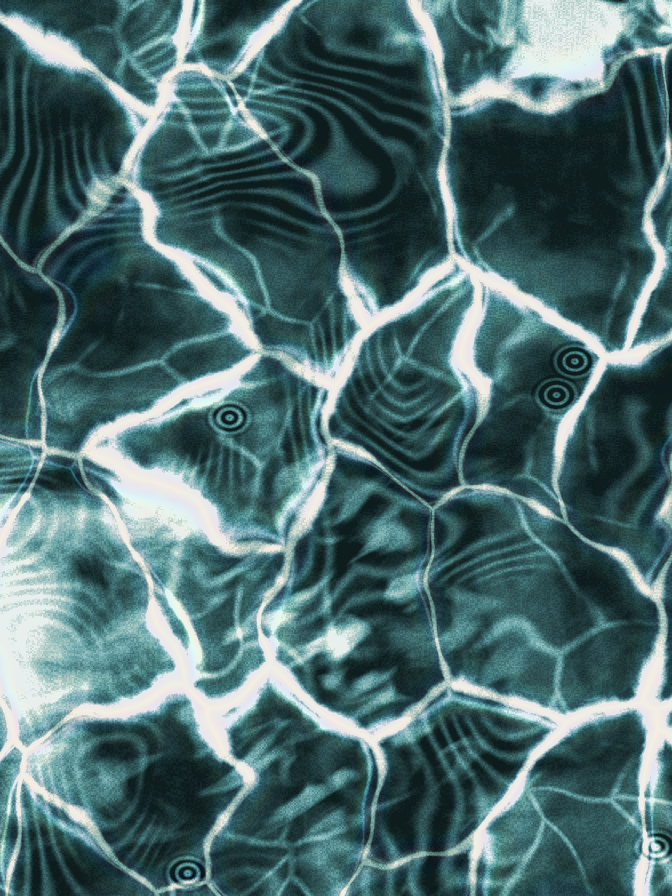
Give the GLSL for this texture, as a Shadertoy shader.

```glsl
// Sunlit caustic web and fine ripples on dark teal water, with milky glare

vec2 hash2(vec2 p) {
    return fract(sin(vec2(dot(p, vec2(127.1, 311.7)), dot(p, vec2(269.5, 183.3)))) * 43758.5);
}

// Layered, self-bending sines, centred on 0.5
float swell(vec2 p, int layers) {
    float sum = 0.0, amp = 0.5;
    p *= 2.6;
    for (int i = 0; i < layers; i++) {
        p = mat2(0.8, 0.6, -0.6, 0.8) * p;
        p += 0.45 * sin(p.yx * 1.3 + float(i) * 1.7 + 0.6);
        sum += amp * sin(p.x) * cos(p.y);
        p *= 1.8;
        amp *= 0.57;
    }
    return 0.5 + 0.55 * sum;
}

// Distance to the nearest border between cells
float cellEdge(vec2 p) {
    vec2 cell = floor(p), f = p - cell, nearest = vec2(0.0);
    float best = 9.0, edge = 9.0;
    for (int k = 0; k < 9; k++) {
        vec2 o = vec2(k % 3, k / 3) - 1.0;
        vec2 r = o + hash2(cell + o) - f;
        if (dot(r, r) < best) { best = dot(r, r); nearest = r; }
    }
    for (int k = 0; k < 25; k++) {
        vec2 o = vec2(k % 5, k / 5) - 2.0;
        vec2 r = o + hash2(cell + o) - f, gap = r - nearest;
        if (dot(gap, gap) > 1e-4) edge = min(edge, dot(0.5 * (r + nearest), normalize(gap)));
    }
    return edge;
}

float blob(vec2 uv, vec2 centre, vec2 size) {
    vec2 q = (uv - centre) / size;
    return exp(-dot(q, q));
}

vec3 waterRamp(float tone) {
    vec3 stops[6] = vec3[6](
        vec3(0.05, 0.11, 0.115), vec3(0.18, 0.32, 0.33), vec3(0.29, 0.51, 0.52),
        vec3(0.46, 0.68, 0.69), vec3(0.69, 0.80, 0.78), vec3(0.91, 0.94, 0.93));
    float t = clamp(tone, 0.0, 1.0) * 5.0;
    int i = min(int(t), 4);
    return mix(stops[i], stops[i + 1], t - float(i));
}

void mainImage(out vec4 fragColor, in vec2 fragCoord) {
    vec2 uv = fragCoord / iResolution.x;

    // Refraction bends the web; a second bend splits strands into pairs
    vec2 bend = vec2(swell(uv * 2.6, 3), swell(uv * 2.6 + 7.0, 3)) - 0.5;
    vec2 split = vec2(swell(uv * 3.5 + 3.0, 2), swell(uv * 3.5 + 13.0, 2)) - 0.5;
    vec2 p = uv + 0.15 * bend + 0.004 * sin(uv.yx * vec2(47.0, 39.0) + 9.0 * bend);
    vec2 webScale = vec2(4.3, 3.2);
    float strand = cellEdge(p * webScale + 2.0);
    float twin = cellEdge((p + 0.09 * split) * webScale + 2.0);
    float fine = cellEdge((p + 0.06 * split.yx) * 7.5 + 5.0);

    float haze = swell(uv * 4.0 + 20.0, 6);
    float power = smoothstep(0.25, 0.75, swell(uv * 3.2 + 31.0, 4));
    float grit = swell(uv * 26.0, 4);
    float fray = 0.6 + 0.8 * grit;

    // Dim body of the water
    float tone = 0.22 * smoothstep(0.35, 0.9, haze) + 0.07 * (grit - 0.5);

    // Contour ripples that follow the swell and the strands
    float phase = 100.0 * swell(uv * 2.8 + 9.0, 2) + 13.0 * strand;
    float rippleArea = smoothstep(0.42, 0.68, swell(uv * 3.0 + 44.0, 3));
    tone += rippleArea * (0.26 * pow(0.5 + 0.5 * sin(phase), 2.0) - 0.03);

    // Short slanting wavelets below the middle
    vec2 slant = mat2(0.88, -0.47, 0.47, 0.88) * (uv + 0.04 * bend);
    float wavelet = smoothstep(0.5, 0.85, swell(slant * vec2(9.0, 21.0), 3));
    tone += 0.75 * wavelet * blob(uv, vec2(0.45, 0.36), vec2(0.27, 0.3));

    // Caustic strands: sharp cores in soft halos
    float width = mix(0.02, 0.075, power) * fray;
    float core = smoothstep(width, width * 0.25, strand) * mix(0.45, 1.0, power);
    float twinCore = smoothstep(width * 0.8, 0.0, twin) * mix(0.2, 0.75, power);
    float fineCore = smoothstep(0.07, 0.0, fine) * smoothstep(0.4, 0.75, haze);
    float halo = exp(-min(strand, twin) * 13.0) * fray;
    tone += 0.8 * max(core, twinCore) + 0.38 * fineCore + 0.34 * halo * (0.25 + power);

    // Milky glare at the left, foam at the top right
    float glare = blob(uv, vec2(0.03, 0.42), vec2(0.22, 0.32))
                + 0.7 * blob(uv, vec2(0.25, 0.59), vec2(0.09, 0.06))
                + 0.4 * blob(uv, vec2(0.61, 0.45), vec2(0.07, 0.13));
    float streaks = swell(uv * vec2(5.0, 9.0) + 0.5 * bend, 6);
    tone += 0.85 * smoothstep(0.25, 1.15, glare + 0.9 * (streaks - 0.5));
    float foam = blob(uv, vec2(0.82, 1.29), vec2(0.09, 0.1))
               + 0.6 * blob(uv, vec2(0.96, 1.32), vec2(0.12, 0.05));
    tone += 0.9 * smoothstep(0.35, 0.7, foam + 0.8 * (swell(uv * 12.0, 4) - 0.5));

    // Small rings left by drops
    for (int i = 0; i < 5; i++) {
        vec2 centre = hash2(vec2(float(i), 4.0)) * vec2(1.0, 1.33);
        float r = length((uv - centre) * vec2(1.0, 1.25));
        tone += 0.3 * sin(r * 480.0) * smoothstep(0.045, 0.015, r);
    }

    // Grain, then colour with faint prismatic fringes
    float speck = hash2(floor(uv * 420.0)).x;
    tone += (speck - 0.5) * (0.05 + 0.12 * smoothstep(0.05, 0.5, tone));
    vec3 colour = waterRamp(tone);
    colour += 0.04 * halo * cos(strand * 40.0 + vec3(0.0, 1.6, 3.2));
    fragColor = vec4(clamp(colour, 0.0, 1.0), 1.0);
}
```
